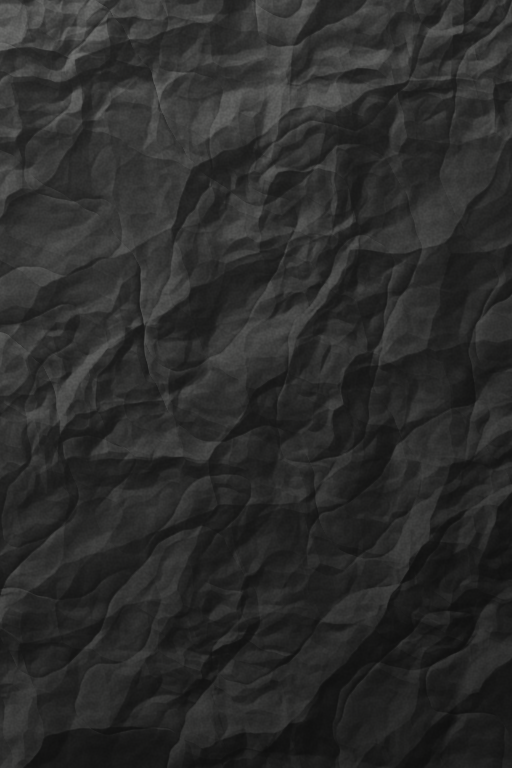
Write a Shadertoy shader that draws this texture.

```glsl
// Crumpled black paper, lit from the upper left and darkening downwards.
// Warped gradient-noise folds and Voronoi facets form a height field;
// its slope along the light sets the tone, and fine noise adds paper grain.

#define TOP_TONE 0.228
#define BOTTOM_TONE 0.116
#define SIDE_FALLOFF 0.28
#define PAPER_TINT vec3(0.995, 1.0, 0.985)
#define LIGHT_DIR vec2(-0.64, 0.77)
#define RELIEF 0.62
#define CREASE_WIDTH 0.0014
#define WARP 0.03
#define GRAIN 0.13

vec2 hash22(vec2 p) {
    vec3 q = fract(p.xyx * vec3(0.1031, 0.1030, 0.0973));
    q += dot(q, q.yzx + 33.33);
    return fract((q.xx + q.yz) * q.zy);
}

float cornerSlope(vec2 cell, vec2 offset) {
    float angle = 6.2832 * hash22(cell + 57.0).x;
    return dot(vec2(cos(angle), sin(angle)), offset);
}

float gradientNoise(vec2 p) {
    vec2 i = floor(p), f = fract(p);
    vec2 u = f * f * f * (f * (f * 6.0 - 15.0) + 10.0);
    vec2 e = vec2(1.0, 0.0);
    float low = mix(cornerSlope(i, f), cornerSlope(i + e.xy, f - e.xy), u.x);
    float high = mix(cornerSlope(i + e.yx, f - e.yx), cornerSlope(i + e.xx, f - e.xx), u.x);
    return mix(low, high, u.y);
}

// Valleys along the zero lines of the noise
float folds(vec2 p, float scale) {
    float n = gradientNoise(p * scale);
    return sqrt(n * n + 0.0003) / scale;
}

// Narrow pinched lines that leave the paper between them flat
float pinches(vec2 p, float scale) {
    float n = gradientNoise(p * scale);
    return -0.045 * exp(-abs(n) / 0.05) / scale;
}

// Domed polygons that meet in sharp ridges
float facets(vec2 p, float scale) {
    p *= scale;
    vec2 cell = floor(p);
    float nearest = 8.0;
    for (int y = -1; y <= 1; y++)
    for (int x = -1; x <= 1; x++) {
        vec2 site = cell + vec2(x, y);
        vec2 d = site + hash22(site) - p;
        nearest = min(nearest, dot(d, d));
    }
    return nearest / scale;
}

float paperHeight(vec2 p) {
    // Bend the sheet, coarsely and finely, so that creases run ragged
    vec2 bend = vec2(gradientNoise(p * 5.0 + 3.7), gradientNoise(p * 5.0 + 19.2));
    bend += 0.45 * vec2(gradientNoise(p * 15.0 + 8.1), gradientNoise(p * 15.0 + 31.4));
    bend += 0.13 * vec2(gradientNoise(p * 48.0 + 2.6), gradientNoise(p * 48.0 + 44.3));
    vec2 q = p + WARP * bend;

    // One layer leans along the rising diagonal, one stands upright
    vec2 diagonal = vec2(dot(q, vec2(0.8, 0.6)) * 0.8, dot(q, vec2(-0.6, 0.8)) * 1.15);
    vec2 upright = q * vec2(1.15, 0.8);

    // Crumpling is dense in some regions and calm in others
    float crumple = smoothstep(-0.4, 0.35, gradientNoise(p * 4.0 + 12.0));

    float h = 0.24 * folds(upright + 2.3, 4.5);
    h += 0.36 * facets(diagonal + 5.1, 7.5);
    h += 0.85 * pinches(upright + 9.4, 4.0);
    h += 0.7 * pinches(diagonal + 6.7, 7.0);
    h += mix(0.20, 0.42, crumple) * folds(diagonal + 7.9, 10.0);
    h += mix(0.15, 0.42, crumple) * facets(q + 1.6, 16.0);
    h += mix(0.10, 0.38, crumple) * folds(q + 4.2, 24.0);
    h += mix(0.06, 0.28, crumple) * facets(q + 3.3, 36.0);
    h += mix(0.05, 0.18, crumple) * folds(q + 8.8, 60.0);
    return h;
}

void mainImage(out vec4 fragColor, in vec2 fragCoord) {
    vec2 uv = fragCoord / iResolution.xy;
    vec2 p = fragCoord / iResolution.y;

    // Slope facing the light, softly limited
    vec2 stepToLight = LIGHT_DIR * CREASE_WIDTH;
    float slope = paperHeight(p - stepToLight) - paperHeight(p + stepToLight);
    slope /= 2.0 * CREASE_WIDTH;

    // Broad light falloff, relief and fibre grain
    float tone = mix(BOTTOM_TONE, TOP_TONE, uv.y);
    tone *= 1.0 + SIDE_FALLOFF * (0.4 - uv.x);
    tone *= exp(RELIEF * tanh(slope));
    tone *= 1.0 + GRAIN * (gradientNoise(p * 290.0) + 0.5 * gradientNoise(p * 130.0));

    fragColor = vec4(PAPER_TINT * tone, 1.0);
}
```
